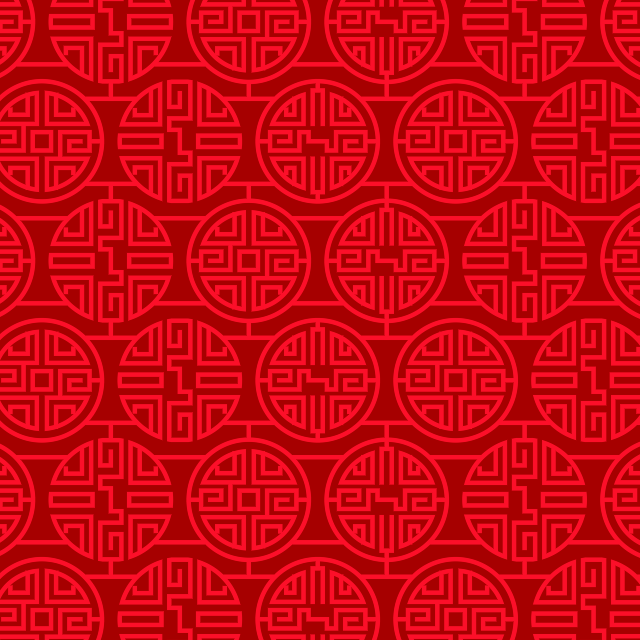
Write a Shadertoy shader that draws this pattern.

```glsl
// Staggered rows of round fret medallions in bright red on dark red, joined by thin bars.

const vec3 GROUND = vec3(0.65, 0.0, 0.0);
const vec3 LINE = vec3(0.99, 0.06, 0.16);
const vec2 PITCH = vec2(0.2155, 0.1867);    // medallion spacing on the canvas
const vec2 ORIGIN = vec2(0.1732, 0.5925);   // centre of one medallion
const float STEP = 0.01432;                 // fret grid step on the canvas

// All values below are in fret grid steps
const float HALF_LINE = 0.245;
const float RING = 6.56;
const float DISC = RING + HALF_LINE;
const float INNER_ARC = 5.3;
const float RAIL_Y = 4.64;
const float STUB_END = 8.4;
const float FRET_END = 5.2;
const int FRET_POINTS = 10;
const vec2 FRET[FRET_POINTS] = vec2[](
    vec2(0, 0), vec2(1, 0), vec2(1, -1), vec2(2, -1), vec2(2, 1),
    vec2(FRET_END, 1), vec2(FRET_END, -1), vec2(3, -1), vec2(3, 0), vec2(4.2, 0));

// Square-ended distance to an axis-aligned segment
float bar(vec2 p, vec2 a, vec2 b) {
    vec2 q = abs(p - 0.5 * (a + b)) - 0.5 * abs(b - a);
    return max(q.x, q.y);
}

// Key fret with half-turn symmetry, drawn from a chosen corner onward
float fret(vec2 p, vec2 stretch, int first) {
    if (p.x < 0.0) p = -p;
    float d = 1e3;
    for (int i = first; i < FRET_POINTS - 1; i++)
        d = min(d, bar(p, FRET[i] * stretch, FRET[i + 1] * stretch));
    return d;
}

// Outlined corner sector with a hook hanging from its arc
float sector(vec2 p, vec2 corner, float radius) {
    float d = abs(max(length(p) - radius, max(corner.x - p.x, corner.y - p.y)));
    vec2 bend = corner + 1.0;
    float top = sqrt(radius * radius - bend.x * bend.x);
    vec2 tip = vec2(sqrt(radius * radius - bend.y * bend.y) - 1.0, bend.y);
    d = min(d, bar(p, bend, vec2(bend.x, top)));
    d = min(d, bar(p, bend, tip));
    return min(d, bar(p, tip, tip + vec2(0.0, 0.55)));
}

// Open disc with an upright fret column and side boxes
float columnMedallion(vec2 p) {
    vec2 q = abs(p);
    float d = sector(q, vec2(2.15, 1.85), RING);
    d = min(d, fret(p.yx, vec2(1.25, 1.15), 0));
    d = min(d, abs(max(abs(q.x - 4.28) - 2.28, q.y - 0.62)));
    return max(d - HALF_LINE, length(p) - DISC);
}

// Ringed disc with a fret band, around either a square or a key
float ringMedallion(vec2 p, bool hasSquare) {
    vec2 q = abs(p);
    float d = abs(length(p) - RING);
    d = min(d, bar(q, vec2(FRET_END, 0.0), vec2(RING, 0.0)));
    d = min(d, sector(q, vec2(hasSquare ? 0.55 : 1.55, 1.9), INNER_ARC));
    d = min(d, fret(p, vec2(1.0), hasSquare ? 3 : 0));
    if (hasSquare) {
        d = min(d, abs(max(q.x, q.y) - 1.0));
        d = min(d, bar(p * sign(p.x), vec2(2.0, -1.9), vec2(2.0, -1.0)) + (p.x * p.y > 0.0 ? 1.0 : 0.0));
    } else {
        // Paired legs, their cap and the tab to the ring
        d = min(d, bar(q, vec2(0.55, 1.9), vec2(0.55, 5.55)));
        d = min(d, bar(q, vec2(0.0, 5.55), vec2(0.55, 5.55)));
        d = min(d, bar(q, vec2(0.0, 5.55), vec2(0.0, RING)));
    }
    return d - HALF_LINE;
}

// Rails between neighbours, with upright stubs on alternate rows
float connectors(vec2 p, bool hasStubs) {
    vec2 q = abs(p);
    float d = abs(q.y - RAIL_Y);
    if (hasStubs) d = min(d, bar(q, vec2(0.0, RING), vec2(0.0, STUB_END)));
    return max(d - HALF_LINE, DISC - 0.2 - length(p));
}

void mainImage(out vec4 fragColor, in vec2 fragCoord) {
    vec2 grid = (fragCoord / iResolution.y - ORIGIN) / PITCH;
    float d = 1e3;

    // Nearest medallion in each of the two interleaved lattices
    for (int parity = 0; parity < 2; parity++) {
        vec2 shift = vec2(-0.5, 1.0) * float(parity);
        vec2 cell = floor((grid - shift) / vec2(1.0, 2.0) + 0.5);
        vec2 p = (grid - shift - cell * vec2(1.0, 2.0)) * PITCH / STEP;
        float kind = mod(parity == 0 ? cell.x : 1.0 - cell.x, 3.0);
        float medallion = kind < 0.5 ? columnMedallion(p) : ringMedallion(p, kind < 1.5);
        d = min(d, min(medallion, connectors(p, parity == 0)));
    }

    float pixel = 1.0 / (iResolution.y * STEP);
    float ink = 1.0 - smoothstep(-0.6 * pixel, 0.6 * pixel, d);
    fragColor = vec4(mix(GROUND, LINE, ink), 1.0);
}
```
